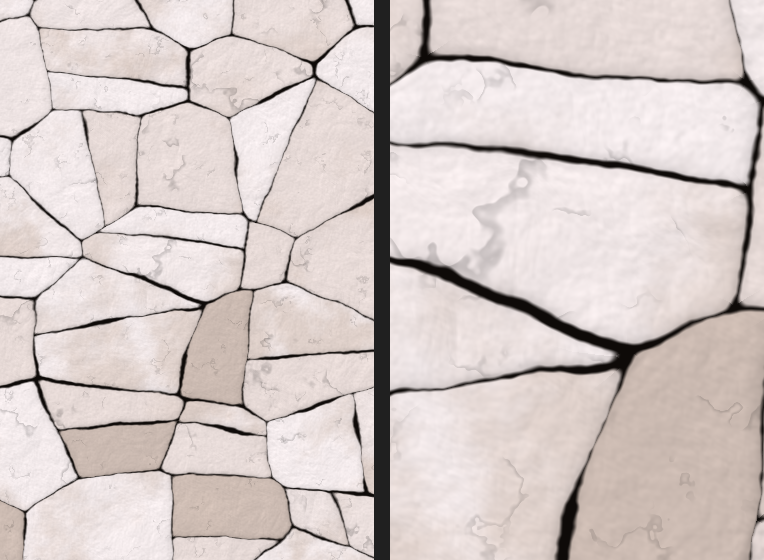
Left: the whole. Right: its middle third, enlarged.
Give the GLSL for this texture, as a Shadertoy shader.

```glsl
// Dry-laid wall of pale split stone: irregular slabs with hairline dark joints.

const vec2 WALL_SCALE = vec2(5.0, 6.5);   // stones per canvas height
const vec2 LIGHT_DIR = vec2(-0.5, 0.866);
const vec3 WHITE_STONE = vec3(0.955, 0.922, 0.926);
const vec3 PINK_STONE = vec3(0.905, 0.855, 0.842);
const vec3 TAN_STONE = vec3(0.770, 0.700, 0.660);
const vec3 WARM_STAIN = vec3(0.825, 0.755, 0.715);
const vec3 JOINT_DARK = vec3(0.055, 0.040, 0.032);

float hash(vec2 p) {
    return fract(sin(dot(p, vec2(127.1, 311.7))) * 43758.5);
}

float noise(vec2 p) {
    vec2 cell = floor(p), f = fract(p);
    f = f * f * f * (f * (f * 6.0 - 15.0) + 10.0);
    float low = mix(hash(cell), hash(cell + vec2(1, 0)), f.x);
    float high = mix(hash(cell + vec2(0, 1)), hash(cell + vec2(1, 1)), f.x);
    return mix(low, high, f.y);
}

mat2 rotation(float angle) {
    float c = cos(angle), s = sin(angle);
    return mat2(c, s, -s, c);
}

// Layered noise; crease = 1 folds each layer into sharp facets
float fbm(vec2 p, int octaves, float gain, float crease) {
    float sum = 0.0, total = 0.0, amplitude = 0.5;
    mat2 turn = 2.03 * rotation(0.65);
    for (int i = 0; i < octaves; i++) {
        float n = noise(p);
        sum += amplitude * mix(n, abs(2.0 * n - 1.0), crease);
        total += amplitude;
        amplitude *= gain;
        p = turn * p + 17.3;
    }
    return sum / total;
}

float smoothMin(float a, float b, float k) {
    float h = max(k - abs(a - b), 0.0) / k;
    return min(a, b) - 0.25 * h * h * k;
}

// Stone centre (xy) and its size weight (z)
vec3 stoneSite(vec2 cell) {
    vec2 jitter = vec2(hash(cell + 3.1), hash(cell + 47.7)) - 0.5;
    float stagger = 0.5 * mod(cell.y, 2.0);
    return vec3(cell + vec2(0.25 + stagger, 0.5) + jitter * vec2(0.75, 0.5), 0.8 * hash(cell + 91.3));
}

float powerDistance(vec2 p, vec3 site) {
    vec2 d = p - site.xy;
    return dot(d, d) - site.z;
}

// Distance to the nearest joint, with the stone's id and outward edge normal
float stoneEdge(vec2 p, out vec2 id, out vec2 normal) {
    vec2 home = floor(p), owner = home;
    float best = 1e3;
    for (int y = -2; y <= 2; y++)
    for (int x = -2; x <= 2; x++) {
        vec2 cell = home + vec2(x, y);
        float d = powerDistance(p, stoneSite(cell));
        if (d < best) { best = d; owner = cell; }
    }

    vec3 site = stoneSite(owner);
    float edge = 1e3, nearest = 1e3;
    normal = vec2(0, 1);
    for (int y = -3; y <= 3; y++)
    for (int x = -3; x <= 3; x++) {
        if (x == 0 && y == 0) continue;
        vec3 other = stoneSite(owner + vec2(x, y));
        vec2 across = other.xy - site.xy;
        float d = 0.5 * (powerDistance(p, other) - best) / length(across);
        if (d < nearest) { nearest = d; normal = normalize(across); }
        edge = smoothMin(edge, d, 0.04);
    }

    // Some slabs are broken off centre by a roughly level or upright cut
    id = owner;
    if (hash(owner + 12.9) > 0.55) {
        float h = hash(owner + 63.2);
        float angle = 1.5708 * floor(h * 2.0) + 0.7 * (fract(h * 2.0) - 0.5);
        vec2 cutNormal = rotation(angle) * vec2(1, 0);
        float cut = dot(p - site.xy, cutNormal) + 0.4 * (hash(owner + 33.8) - 0.5);
        if (abs(cut) < nearest) normal = -sign(cut) * cutNormal;
        edge = smoothMin(edge, abs(cut), 0.04);
        id += 0.37 * step(0.0, cut);
    }
    return edge;
}

// Rough split face: broad undulation plus creased chips
float relief(vec2 p) {
    vec2 bent = p + 0.03 * fbm(p * 14.0, 2, 0.5, 0.0);
    return 0.5 * fbm(bent * vec2(10.0, 15.0), 6, 0.58, 0.0)
         + 0.4 * fbm(bent * vec2(13.0, 8.0), 5, 0.55, 1.0);
}

// Short shadow under a broken ledge, fading out along its length
float ledgeShadow(vec2 p, float scale) {
    float rise = fbm(p * scale, 5, 0.55, 0.0) - 0.5;
    float lip = smoothstep(0.0, 0.012, rise) * (1.0 - smoothstep(0.012, 0.06, rise));
    return lip * smoothstep(0.6, 0.85, noise(p * scale * 2.1 + 8.4));
}

vec3 stoneColor(vec2 p, vec2 id) {
    float kind = hash(id + 28.4);
    vec3 color = mix(WHITE_STONE, PINK_STONE, smoothstep(0.3, 0.75, kind));
    color = mix(color, TAN_STONE, 0.8 * step(0.9, kind));

    vec2 s = p + 9.0 * vec2(hash(id + 5.5), hash(id + 6.6));
    float stain = smoothstep(0.46, 0.76, fbm(s * 6.0, 6, 0.6, 0.0));
    color = mix(color, WARM_STAIN, stain * mix(0.25, 0.75, hash(id + 7.7)));

    // Tilt the grain per stone while the light stays fixed
    mat2 grain = rotation(1.6 * hash(id + 8.8) - 0.8);
    vec2 stepToLight = LIGHT_DIR * 0.0016;
    float slope = relief(grain * (s - stepToLight)) - relief(grain * (s + stepToLight));
    float shade = 1.0 + 0.75 * slope;
    shade -= 0.16 * ledgeShadow(grain * s, 9.0) + 0.12 * ledgeShadow(grain * s + 4.0, 19.0);
    shade += 0.03 * (noise(s * 300.0) - 0.5);
    return color * shade;
}

void mainImage(out vec4 fragColor, in vec2 fragCoord) {
    vec2 p = fragCoord / iResolution.y;
    vec2 wobble = vec2(fbm(p * 11.0, 5, 0.5, 0.0), fbm(p * 11.0 + 31.0, 5, 0.5, 0.0)) - 0.5;
    vec2 wall = (p + 0.02 * wobble) * WALL_SCALE + vec2(11.0, 5.0);

    vec2 id, normal;
    float edge = stoneEdge(wall, id, normal);
    float pixel = WALL_SCALE.y / iResolution.y;

    // Joints widen and close along their length, with ragged rims
    float opening = noise(wall * 2.6);
    float width = mix(-0.002, 0.022, opening * opening);
    width += 0.006 * (noise(wall * 28.0) - 0.5) + 0.003 * abs(normal.y);
    float depth = edge - width;

    // Rims shade away from the light
    vec3 color = stoneColor(p, id);
    float rim = exp(-max(depth, 0.0) / 0.022);
    color *= 1.0 - rim * (0.10 - 0.08 * dot(normal, LIGHT_DIR));

    float soft = 0.006 + 0.6 * pixel;
    color = mix(JOINT_DARK, color, smoothstep(-soft, soft, depth));
    fragColor = vec4(clamp(color, 0.0, 1.0), 1.0);
}
```
